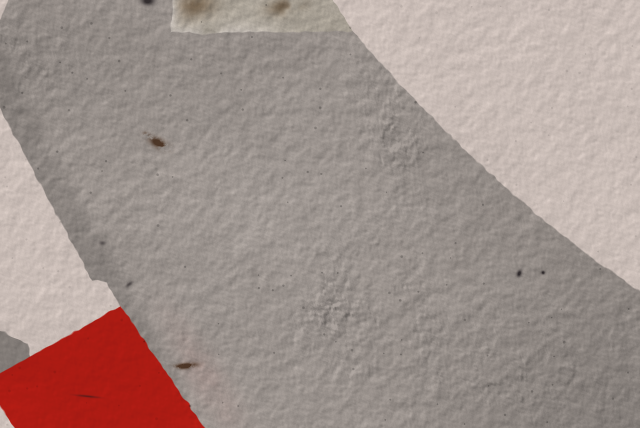
Write a WebGL 1 fragment shader that draws this texture.

```glsl
precision highp float;
uniform vec2 u_resolution;

#define GREY vec3(0.585, 0.555, 0.535)
#define CREAM vec3(0.785, 0.735, 0.710)
#define RED vec3(0.665, 0.105, 0.075)
#define CEMENT vec3(0.640, 0.610, 0.565)
#define RUST vec3(0.270, 0.175, 0.110)
#define GRAIN_SCALE 48.0
#define RELIEF 0.19
#define EDGE_WOBBLE 0.005

float hash(vec2 p) {
  vec3 q = fract(vec3(p.xyx) * 0.1031);
  q += dot(q, q.yzx + 33.33);
  return fract((q.x + q.y) * q.z);
}

float noise(vec2 p) {
  vec2 i = floor(p), f = fract(p);
  f = f * f * (3.0 - 2.0 * f);
  return mix(mix(hash(i), hash(i + vec2(1.0, 0.0)), f.x),
             mix(hash(i + vec2(0.0, 1.0)), hash(i + vec2(1.0, 1.0)), f.x), f.y);
}

float fbm(vec2 p) {
  float sum = 0.0, amp = 0.5;
  for (int i = 0; i < 4; i++) {
    sum += amp * noise(p);
    p = mat2(1.6, 1.2, -1.2, 1.6) * p + 17.3;
    amp *= 0.55;
  }
  return sum;
}

// Coverage of the region where the signed distance is negative
float cover(float d) {
  float w = 0.9 / u_resolution.y;
  return 1.0 - smoothstep(-w, w, d);
}

// Signed distance to the line through a; n points outwards
float side(vec2 p, vec2 a, vec2 n) { return dot(p - a, normalize(n)); }

// Soft rotated ellipse, 1 at its centre
float blob(vec2 p, vec2 c, vec2 radius, float angle) {
  float s = sin(angle), k = cos(angle);
  vec2 q = mat2(k, -s, s, k) * (p - c) / radius;
  return exp(-dot(q, q));
}

// Fine plaster grain with curved trowel ridges
float height(vec2 p, float rough) {
  vec2 q = p - vec2(0.74, 0.28);
  float ridge = fbm(vec2(length(q) * 42.0, atan(q.y, q.x + 0.001) * 4.0) + 5.0);
  float ripple = smoothstep(0.42, 0.62, fbm(p * vec2(34.0, 25.0)));
  return fbm(p * GRAIN_SCALE) + rough * (0.45 * ripple + 0.35 * ridge);
}

// Small dark pits, one candidate in each cell
float pits(vec2 p) {
  vec2 cell = floor(p * 26.0);
  vec2 c = 0.2 + 0.6 * vec2(hash(cell + 3.1), hash(cell + 9.7));
  float r = 0.03 + 0.06 * hash(cell + 21.0);
  float d = length(fract(p * 26.0) - c);
  return step(0.86, hash(cell + 40.0)) * (1.0 - smoothstep(r * 0.4, r + 0.04, d));
}

void main() {
  vec2 p = gl_FragCoord.xy / u_resolution * vec2(1.5, 1.0);
  float broad = fbm(p * 3.5 + 2.0);
  float mid = fbm(p * 14.0 + 8.0);
  vec2 e = p + EDGE_WOBBLE * (vec2(noise(p * 70.0), noise(p * 70.0 + 31.0)) - 0.5);

  // Grey wall with worn areas and shaded margins
  float rough = blob(p, vec2(0.93, 0.69), vec2(0.07, 0.17), 0.35)
              + blob(p, vec2(0.79, 0.27), vec2(0.11, 0.14), 0.0)
              + 0.8 * blob(p, vec2(0.94, 0.35), vec2(0.04, 0.13), 0.4)
              + 0.7 * blob(p, vec2(1.22, 0.13), vec2(0.28, 0.15), 0.0)
              + 0.6 * blob(p, vec2(0.07, 0.87), vec2(0.12, 0.12), 0.0);
  rough *= smoothstep(0.25, 0.65, mid);
  float leftEdge = side(e, vec2(0.0, 0.746), vec2(0.400, 0.215));
  vec3 col = GREY * (0.94 + 0.12 * broad) + 0.03 * (mid - 0.5);
  col *= 1.0 - 0.07 * rough;
  col *= 1.0 - 0.10 * (1.0 - smoothstep(0.055, 0.10, leftEdge + 0.03 * mid));
  col *= 1.0 - 0.09 * smoothstep(0.85, 1.5, p.x - 0.35 * p.y);
  col += 0.025 * blob(p, vec2(0.62, 0.48), vec2(0.35, 0.4), 0.0);
  col += vec3(0.07, -0.01, -0.01) * mid * blob(p, vec2(0.48, 0.12), vec2(0.035, 0.13), 0.55);

  // Bare cement patch at the top
  float patchD = max(0.915 + 0.014 * p.x - e.y, side(e, vec2(0.397, 0.915), vec2(-1.0, 0.09)));
  patchD += 0.012 * (mid - 0.5);
  vec3 cement = CEMENT + 0.10 * (mid - 0.45);
  float stain = blob(p, vec2(0.45, 0.99), vec2(0.05, 0.035), 0.0)
              + blob(p, vec2(0.67, 0.985), vec2(0.04, 0.018), 0.2);
  cement = mix(cement, vec3(0.43, 0.36, 0.28), clamp(stain, 0.0, 1.0) * smoothstep(0.35, 0.65, mid));
  float lime = exp(-abs(patchD) * 55.0) * (1.0 - smoothstep(0.55, 0.72, p.x));
  cement = mix(cement, vec3(0.77, 0.74, 0.71), lime * smoothstep(0.3, 0.6, mid));
  col = mix(col, cement, cover(patchD));

  // Cream fields: curved right side, stepped left side, top left corner
  float t = e.x - 0.83;
  float arc = 0.922 - 1.144 * t + 0.3665 * t * t - 0.45 * min(t, 0.0);
  float rightD = (arc - e.y) * 0.7;
  float stepD = max(side(e, vec2(0.25, 0.34), vec2(0.055, 0.033)), e.y - 0.383 + 0.17 * e.x);
  float cornerD = side(e, vec2(0.0, 0.957), vec2(0.043, -0.020));
  float creamMask = cover(min(min(rightD, cornerD), min(leftEdge, stepD)));
  col = mix(col, CREAM * (0.97 + 0.06 * broad) + 0.015 * (mid - 0.5), creamMask);
  float shadeD = max(max(e.y - 0.229 + 0.5 * e.x, e.x - 0.105 + 0.2 * e.y), 0.08 - e.y);
  col = mix(col, GREY * 0.86, cover(shadeD));

  // Red tilted block
  float redD = max(side(e, vec2(0.283, 0.285), vec2(-0.158, 0.283)),
               max(side(e, vec2(0.283, 0.285), vec2(0.285, 0.196)),
                   side(e, vec2(0.0, 0.053), vec2(-0.83, -0.55))));
  float redMask = cover(redD);
  col = mix(col, RED * (0.95 + 0.1 * broad), redMask);

  // Relief lit from the upper left
  float bump = rough * (1.0 - creamMask) * (1.0 - redMask) + 0.25 * creamMask;
  vec2 toLight = vec2(-0.0022, 0.0028);
  float slope = height(p - toLight, bump) - height(p + toLight, bump);
  float depth = RELIEF * (1.0 + 0.5 * bump) * (1.0 - 0.45 * creamMask) * (1.0 - 0.5 * redMask);
  col *= 1.0 + clamp(slope * depth * 2.0, -0.28, 0.16);
  col *= 1.0 - 0.22 * pits(p) * (1.0 - 0.6 * creamMask);

  // Rust marks, chips and a scratch
  float rust = blob(p, vec2(0.372, 0.665), vec2(0.022, 0.010), -0.5)
             + blob(p, vec2(0.345, 0.685), vec2(0.008, 0.005), -0.4)
             + 1.2 * blob(p, vec2(0.435, 0.145), vec2(0.024, 0.006), 0.1);
  col = mix(col, RUST, clamp(rust * smoothstep(0.25, 0.6, fbm(p * 60.0)) * 1.3, 0.0, 0.9));
  float chips = blob(p, vec2(1.217, 0.361), vec2(0.005, 0.008), -0.4)
              + blob(p, vec2(1.273, 0.363), vec2(0.004), 0.0)
              + 0.6 * blob(p, vec2(0.303, 0.336), vec2(0.010, 0.004), 0.6)
              + 0.5 * blob(p, vec2(0.240, 0.432), vec2(0.007, 0.005), 0.0)
              + blob(p, vec2(0.346, 0.998), vec2(0.015, 0.010), 0.0)
              + 0.5 * blob(p, vec2(0.205, 0.074), vec2(0.026, 0.0025), -0.1);
  col = mix(col, vec3(0.13, 0.11, 0.12), clamp(chips, 0.0, 0.85));
  gl_FragColor = vec4(clamp(col, 0.0, 1.0), 1.0);
}
```
